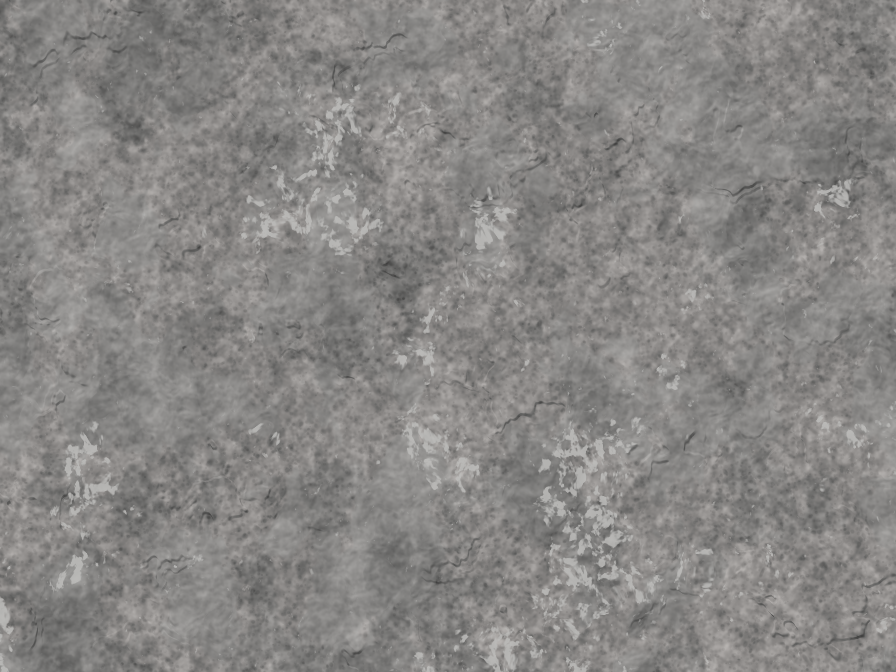
A WebGL 2 fragment shader for this texture:

```glsl
#version 300 es
precision highp float;

uniform vec2 u_resolution;
out vec4 outColor;

const float BASE_TONE = 0.551;
const float BROAD_CONTRAST = 0.045;
const float STREAK_CONTRAST = 0.065;
const float MOTTLE_CONTRAST = 0.13;
const float SPECKLE_CONTRAST = 0.11;
const float GRAIN_CONTRAST = 0.19;
const float RELIEF_STRENGTH = 0.75;
const float LEDGE_SHADE = 0.16;
const float PIT_DEPTH = 0.06;
const float BLOTCH_DEPTH = 0.03;
const float STAIN_DEPTH = 0.05;
const float FLECK_TONE = 0.74;
const vec2 LIGHT_STEP = vec2(-0.0016, 0.0034);
const vec3 WARM_TINT = vec3(1.018, 0.998, 0.984);
const vec3 COOL_TINT = vec3(1.005, 1.001, 0.99);

float hash(vec2 cell) {
  uvec2 q = uvec2(ivec2(cell)) * uvec2(1597334673u, 3812015801u);
  uint n = (q.x ^ q.y) * 1597334673u;
  n = (n ^ (n >> 15)) * 2246822519u;
  return float((n ^ (n >> 13)) >> 8) / 16777216.0;
}

float noise(vec2 p) {
  vec2 cell = floor(p), f = p - cell;
  f = f * f * f * (f * (f * 6.0 - 15.0) + 10.0);
  float low = mix(hash(cell), hash(cell + vec2(1, 0)), f.x);
  float high = mix(hash(cell + vec2(0, 1)), hash(cell + vec2(1, 1)), f.x);
  return mix(low, high, f.y);
}

float fbm(vec2 p, int octaves) {
  const mat2 turn = mat2(1.6, 1.2, -1.2, 1.6);
  float sum = 0.0, weight = 0.5, total = 0.0;
  for (int i = 0; i < octaves; i++) {
    sum += weight * noise(p);
    total += weight;
    weight *= 0.58;
    p = turn * p + vec2(17.3, 9.1);
  }
  return sum / total;
}

// Raised plaster with abrupt, broken borders
float plates(vec2 p) {
  float field = fbm(p * 9.0 + vec2(31.0, 4.0), 5);
  return smoothstep(0.53, 0.56, field) + 0.6 * smoothstep(0.41, 0.44, field);
}

float surfaceHeight(vec2 p) {
  return fbm(p * 18.0 + vec2(3.0, 51.0), 4);
}

// Small round holes scattered on a jittered grid
float pits(vec2 p, float density) {
  vec2 cell = floor(p);
  float cover = 0.0;
  for (int y = -1; y <= 1; y++) {
    for (int x = -1; x <= 1; x++) {
      vec2 id = cell + vec2(x, y);
      vec2 center = id + vec2(hash(id + 71.0), hash(id + 193.0));
      float radius = mix(0.12, 0.42, hash(id + 311.0));
      float present = step(hash(id + 457.0), density);
      float spot = 1.0 - smoothstep(radius * 0.5, radius + 0.15, length(p - center));
      cover = max(cover, spot * present);
    }
  }
  return cover;
}

void main() {
  vec2 p = gl_FragCoord.xy / u_resolution.y;
  float right = u_resolution.x / u_resolution.y;
  vec2 warp = vec2(noise(p * 30.0), noise(p * 30.0 + 40.0)) - 0.5;
  vec2 q = p + warp * 0.014;

  // Smooth skin against coarse, speckled ground
  float skin = fbm(q * vec2(10.0, 7.5) + vec2(12.0, 27.0), 5);
  float rough = 1.0 - 0.7 * smoothstep(0.51, 0.56, skin);

  // Broad weathering, vertical runs, mottling and grain
  float tone = BASE_TONE;
  tone += (fbm(p * 2.6 + 8.0, 3) - 0.5) * BROAD_CONTRAST;
  tone += (fbm(q * vec2(13.0, 1.6) + 60.0, 4) - 0.5) * STREAK_CONTRAST;
  tone += (fbm(q * vec2(27.0, 23.0) + 90.0, 4) - 0.5) * MOTTLE_CONTRAST;
  tone += (fbm(p * 58.0 + 170.0, 3) - 0.5) * SPECKLE_CONTRAST * rough;
  tone += (fbm(p * 112.0 + 5.0, 2) - 0.5) * GRAIN_CONTRAST * mix(0.25, 1.0, rough);

  // Worn blotches and damp patches with crumbled borders
  float crumb = fbm(p * 60.0 + 33.0, 3) - 0.5;
  float blotch = fbm(q * vec2(19.0, 15.0) + 118.0, 4) + crumb * 0.15;
  tone -= smoothstep(0.54, 0.6, blotch) * BLOTCH_DEPTH;
  float damp = fbm(q * vec2(10.0, 8.0) + vec2(77.0, 15.0), 5);
  float stain = smoothstep(0.55, 0.65, damp + crumb * 0.24);
  tone -= stain * STAIN_DEPTH;

  // Pitting in two sizes
  float pitZone = rough * smoothstep(0.35, 0.6, fbm(p * 12.0 + 140.0, 3));
  tone -= pits(q * 95.0, 0.32) * PIT_DEPTH * pitZone;
  tone -= pits(p * 140.0 + 19.0, 0.4) * PIT_DEPTH * 0.6 * rough;

  // Raking light on bumps and on interrupted ledges
  float slope = surfaceHeight(q) - surfaceHeight(q + LIGHT_STEP);
  tone += clamp(slope * RELIEF_STRENGTH, -0.06, 0.06) * mix(1.0, 0.5, rough);
  float drop = plates(q) - plates(q + LIGHT_STEP);
  float broken = smoothstep(0.5, 0.66, fbm(p * 12.0 + 205.0, 3));
  tone += (max(drop, 0.0) * 0.45 + min(drop, 0.0)) * LEDGE_SHADE * broken;

  // Darkened upper corner, side band and pale outer strip
  tone -= 0.05 * smoothstep(0.45, 0.0, length(p - vec2(0.0, 1.0)));
  float band = exp(-pow((q.x - right + 0.075) / 0.035, 2.0));
  tone -= 0.03 * band * smoothstep(0.1, 0.9, p.y);
  tone += 0.02 * smoothstep(right - 0.045, right - 0.01, q.x);

  // Chalky crumbs, gathered in loose clusters low on the wall
  float cluster = fbm(p * vec2(8.0, 6.0) + vec2(18.0, 83.0), 3);
  cluster = smoothstep(0.56, 0.8, cluster + 0.16 * (0.45 - p.y));
  float chalk = fbm(q * vec2(95.0, 80.0) + 250.0, 3);
  float fleck = smoothstep(0.0, 0.22, chalk - mix(0.78, 0.46, cluster));
  tone += 0.02 * cluster;
  tone = mix(tone, FLECK_TONE, fleck * 0.85);

  float warmth = clamp(rough * (1.0 - 0.6 * stain) - fleck, 0.0, 1.0);
  warmth *= smoothstep(0.4, 0.52, tone);
  vec3 color = tone * mix(COOL_TINT, WARM_TINT, warmth);
  outColor = vec4(clamp(color, 0.0, 1.0), 1.0);
}
```
